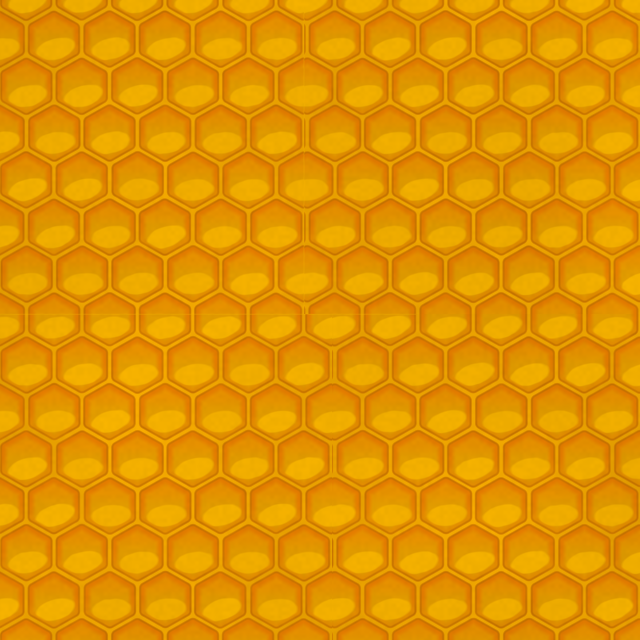
A WebGL 2 fragment shader for this pattern:

```glsl
#version 300 es
precision highp float;
// Golden honeycomb: a staggered lattice of rounded, pointed-top hexagons.
// Each cell has a dark outline, an orange bevel and a tilted pool of honey.
// The lattice slips slightly along two seams, and hash noise varies the cells.

uniform vec2 u_resolution;
out vec4 fragColor;

const vec3 OUTLINE = vec3(0.76, 0.44, 0.0);
const vec3 ORANGE  = vec3(0.88, 0.48, 0.0);
const vec3 AMBER   = vec3(0.89, 0.56, 0.0);
const vec3 GOLD    = vec3(0.87, 0.60, 0.0);
const vec3 WAX     = vec3(0.95, 0.66, 0.0);
const vec3 HONEY   = vec3(0.95, 0.69, 0.0);

const vec2 PITCH  = vec2(0.0867, 0.0734);  // column and row spacing
const vec2 ANCHOR = vec2(0.0846, 0.0612);  // centre of one cell, y down
const float ROW   = 0.8660254;             // row spacing of a regular lattice
const float SLIP  = 0.005;                 // lattice offset across a seam
const float SEAM_Y = 0.491;

float hash(vec2 p) {
    p = fract(p * vec2(0.1731, 0.3179));
    p += dot(p, p.yx + 19.19);
    return fract((p.x + p.y) * p.x * 7.31);
}

float noise(vec2 p) {
    vec2 i = floor(p), f = fract(p);
    f = f * f * (3.0 - 2.0 * f);
    return mix(mix(hash(i), hash(i + vec2(1, 0)), f.x),
               mix(hash(i + vec2(0, 1)), hash(i + vec2(1, 1)), f.x), f.y);
}

// Distance to a hexagon with vertical sides and rounded corners.
float roundedHexagon(vec2 p, float apothem, float radius) {
    float r = apothem - radius;
    vec2 a = abs(p.yx);
    a -= 2.0 * min(dot(vec2(-ROW, 0.5), a), 0.0) * vec2(-ROW, 0.5);
    a -= vec2(clamp(a.x, -r * 0.57735, r * 0.57735), r);
    return length(a) * sign(a.y) - radius;
}

// Centre of the nearest cell in a lattice with unit column spacing.
vec2 nearestCell(vec2 q) {
    vec2 period = vec2(1.0, 2.0 * ROW);
    vec2 evenRow = round(q / period) * period;
    vec2 oddRow = (floor(q / period) + 0.5) * period;
    vec2 a = q - evenRow, b = q - oddRow;
    return dot(a, a) < dot(b, b) ? evenRow : oddRow;
}

// Tilted pool of honey in the lower part of a cell; 1 inside, 0 outside.
float honeyPool(vec2 p, float seed) {
    float tilt = mix(0.06, 0.24, seed);
    vec2 c = p - vec2(0.02, 0.18);
    c.y += c.x * tilt;
    float wobble = 0.08 * (noise(p * 9.0 + seed * 40.0) - 0.5);
    float d = length(c / vec2(0.35, 0.195)) - 1.0 + wobble;
    return 1.0 - smoothstep(-0.10, 0.10, d);
}

vec3 cellInterior(vec2 p, float depth, float seed) {
    vec3 color = mix(AMBER, GOLD, smoothstep(-0.30, 0.02, p.y));
    float bevel = 1.0 - smoothstep(0.03, 0.15, depth);
    color = mix(color, ORANGE, bevel * mix(1.0, 0.45, smoothstep(-0.1, 0.35, p.y)));
    float pool = honeyPool(p, seed) * smoothstep(0.02, 0.08, depth);
    return mix(color, HONEY, pool * mix(0.8, 1.0, seed));
}

vec3 waxWall(float edge, float light) {
    float ridge = smoothstep(0.005, 0.035, edge);
    return mix(AMBER, mix(GOLD, WAX, light), ridge);
}

float thinLine(float d, float halfWidth, float aa) {
    return 1.0 - smoothstep(halfWidth - aa, halfWidth + aa, abs(d));
}

void main() {
    float size = min(u_resolution.x, u_resolution.y);
    vec2 p = gl_FragCoord.xy / size;
    p.y = u_resolution.y / size - p.y;
    float aa = 0.75 / size;

    // Seams where the lattice slips sideways and upwards.
    float lower = step(SEAM_Y, p.y);
    float seamX = mix(0.475, 0.518, lower);
    vec2 slip = SLIP * vec2(-step(seamX, p.x), lower);

    // Lattice coordinates and distance to the cell outline.
    vec2 q = (p + slip - ANCHOR) / vec2(PITCH.x, PITCH.y / ROW);
    vec2 center = nearestCell(q);
    vec2 local = q - center;
    vec2 id = round(center / vec2(0.5, ROW));
    float seed = hash(id + 37.0);
    local += 0.012 * (vec2(seed, hash(id + 71.0)) - 0.5);
    float edge = roundedHexagon(local, 0.452, 0.09);
    float cellAa = aa / PITCH.x;

    // Wax is brighter away from the vertical seam and the canvas sides.
    float band = 0.5 - 0.5 * cos(12.6 * p.x);
    float light = clamp(0.35 + 0.45 * band + 0.5 * (noise(p * 14.0) - 0.4), 0.0, 1.0);
    vec3 color = mix(cellInterior(local, -edge, seed), waxWall(edge, light),
                     smoothstep(-cellAa, cellAa, edge));

    // Hand-drawn outline with uneven strength.
    float ink = mix(0.7, 1.0, noise(q * 5.0));
    color = mix(color, OUTLINE, ink * thinLine(edge, 0.016, cellAa + 0.006));

    // Faint light joins, then fine and broad tonal variation.
    float joinX = thinLine(p.x - 0.475, 0.0007, aa) * (1.0 - lower);
    float joinY = thinLine(p.y - SEAM_Y, 0.0007, aa) * (1.0 - step(0.65, p.x));
    color = mix(color, HONEY, 0.4 * max(joinX, joinY));
    color *= 1.0 + 0.03 * (noise(q * 14.0) - 0.5) + 0.04 * (noise(p * 5.0) - 0.5);
    fragColor = vec4(color, 1.0);
}
```
